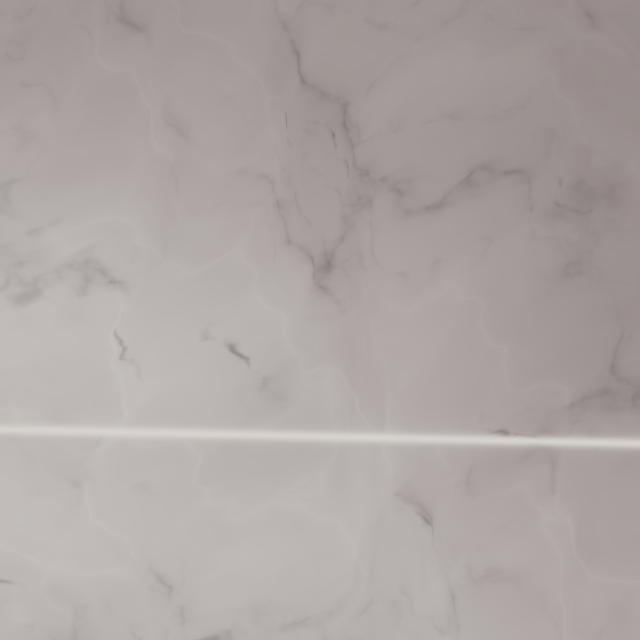
A WebGL 1 fragment shader for this texture:

```glsl
precision highp float;
// Pale grey marble slabs under soft uneven light, split by one bright joint.
// Veins are the borders of stretched cellular noise, bent by layered sines;
// cellular clouds mottle the stone and fade the veins in and out.
uniform vec2 u_resolution;

const vec3 SHADED_STONE = vec3(0.600, 0.560, 0.555);
const vec3 LIT_STONE = vec3(0.770, 0.753, 0.745);
const vec3 VEIN_COLOR = vec3(0.400, 0.370, 0.365);
const vec3 CRACK_COLOR = vec3(0.250, 0.225, 0.220);
const vec3 JOINT_COLOR = vec3(0.840, 0.830, 0.810);
const vec2 VEIN_DIRECTION = vec2(0.67, -0.742);

vec2 hash2(vec2 cell) {
  vec3 q = fract(cell.xyx * vec3(0.1031, 0.1030, 0.0973));
  q += dot(q, q.yzx + 33.33);
  return fract((q.xx + q.yz) * q.zy);
}

// Distances to the nearest and second nearest feature points
vec2 cellular(vec2 p) {
  vec2 cell = floor(p);
  vec2 local = fract(p);
  vec2 nearest = vec2(8.0);
  for (int y = -1; y <= 1; y++) {
    for (int x = -1; x <= 1; x++) {
      vec2 offset = vec2(float(x), float(y));
      float d = length(offset + hash2(cell + offset) - local);
      nearest = vec2(min(nearest.x, d), min(nearest.y, max(nearest.x, d)));
    }
  }
  return nearest;
}

// Layered cellular noise, centred near 0.5
float clouds(vec2 p) {
  float sum = 0.0;
  float weight = 0.5;
  for (int i = 0; i < 4; i++) {
    sum += weight * cellular(p).x;
    p = mat2(1.6, 1.2, -1.2, 1.6) * p + 17.3;
    weight *= 0.5;
  }
  return sum * 1.1;
}

// Layered sines, each octave bending the result of the last
vec2 warp(vec2 p, float bend) {
  float frequency = 5.0;
  mat2 turn = mat2(0.80, 0.60, -0.60, 0.80);
  vec2 axis = p;
  for (int i = 0; i < 7; i++) {
    axis = turn * axis;
    p += bend / frequency * sin(frequency * (axis.yx + p) + float(i) * 1.7);
    frequency *= 1.8;
  }
  return p;
}

// Coordinates along and across the vein direction
vec2 alongAcross(vec2 p) {
  return vec2(dot(p, VEIN_DIRECTION),
              dot(p, vec2(-VEIN_DIRECTION.y, VEIN_DIRECTION.x)));
}

float veins(vec2 p, vec2 scale, float width, float seed) {
  vec2 d = cellular(alongAcross(p) * scale + seed);
  return exp(-(d.y - d.x) / width);
}

// Short tapered dark flaws scattered along the vein direction
float cracks(vec2 p) {
  float darkness = 0.0;
  for (int i = 0; i < 8; i++) {
    vec2 random = hash2(vec2(float(i) * 7.0 + 3.0, 41.0));
    vec2 center = vec2((float(i) + random.x) / 8.0, random.y);
    vec2 q = alongAcross(p - center) / vec2(0.045, 0.0045);
    darkness += exp(-dot(q, q)) * mix(0.35, 0.9, random.x);
  }
  return min(darkness, 1.0);
}

// Light pools on the left and foot of the wall
float lighting(vec2 p) {
  float foot = 1.0 - smoothstep(0.1, 1.05, p.y + 0.3 * p.x);
  vec2 q = (p - vec2(0.05, 0.55)) * vec2(1.8, 2.8);
  return 0.15 + 0.6 * foot + 0.42 * exp(-dot(q, q))
       - 0.15 * smoothstep(0.6, 1.0, p.x);
}

float joint(vec2 p, float halfWidth) {
  float d = (p.y - 0.329 + 0.022 * p.x) / halfWidth;
  return 0.85 * exp(-d * d) + 0.12 * exp(-d * d * 0.2);
}

void main() {
  vec2 p = gl_FragCoord.xy / u_resolution;
  vec2 bent = warp(p, 0.34);

  // Broad light and mottled stone
  float mottle = clouds(bent * 4.0 + 5.0) - 0.5;
  float tone = lighting(p) + 0.32 * mottle;

  // Patches where veins show, broken up by finer clouds
  float patches = smoothstep(0.34, 0.68, clouds(bent * 3.0 + 31.0));
  float broken = smoothstep(0.25, 0.70, clouds(p * 22.0 + 9.0));

  float shadow = veins(bent, vec2(1.8, 4.0), 0.22, 12.0);
  float mainVein = veins(bent, vec2(1.8, 4.0), 0.055, 12.0);
  float fineVein = veins(bent + 0.03 * mottle, vec2(5.0, 10.0), 0.09, 47.0);
  float paleVein = veins(bent, vec2(2.5, 6.0), 0.06, 83.0);
  tone += 0.10 * paleVein * (1.0 - patches) - 0.16 * shadow * patches;

  vec3 color = mix(SHADED_STONE, LIT_STONE, clamp(tone, -0.15, 1.1));
  float veinAmount = patches * (0.30 * mainVein * (0.35 + broken)
                              + 0.16 * fineVein * broken);
  color = mix(color, VEIN_COLOR, clamp(veinAmount, 0.0, 0.6));
  color = mix(color, CRACK_COLOR, 0.6 * cracks(bent) * broken);

  // Bright joint between the slabs
  color = mix(color, JOINT_COLOR, joint(p, 0.0085));
  gl_FragColor = vec4(color, 1.0);
}
```
